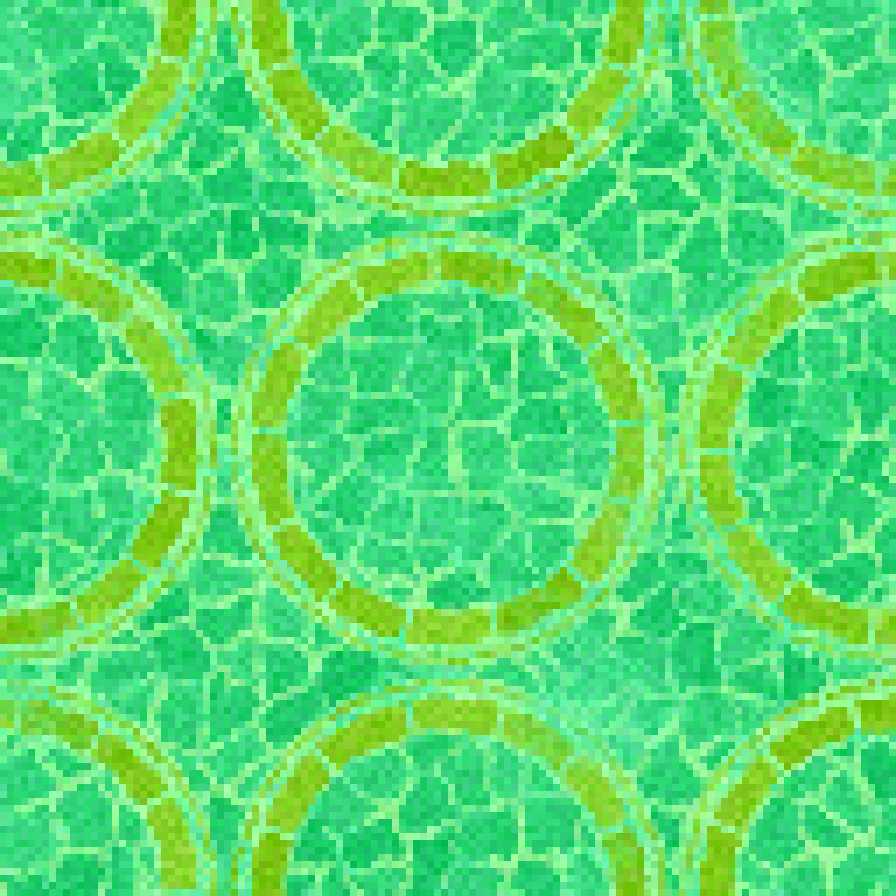
Write a WebGL 2 fragment shader that draws this pattern.

```glsl
#version 300 es
precision highp float;
// Coarse-grained mosaic: touching rings of olive blocks, each with a thin outer
// ring, over irregular green stones. Polar distances shape the rings, Voronoi
// borders the grout; noise adds worn patches and grain on a square raster.
#define REPEATS 2.0
#define RASTER 128.0
#define STONES 17.0
#define GROUT 0.010
#define BLOCKS 13.0
#define BAND vec2(0.405, 0.036)
#define THIN_RING vec2(0.474, 0.008)
#define BED vec2(0.424, 0.069)
#define SHARPNESS 1.8
#define WEAR 0.6
#define GRAIN 0.17

uniform vec2 u_resolution;
out vec4 outColor;

const float TAU = 6.2831853;
const vec3 DEEP_GREEN = vec3(0.05, 0.76, 0.37);
const vec3 LIGHT_GREEN = vec3(0.23, 0.85, 0.50);
const vec3 OLIVE = vec3(0.51, 0.80, 0.12);
const vec3 PALE = vec3(0.60, 0.98, 0.60);
const vec3 AQUA = vec3(0.33, 0.92, 0.64);

vec3 hash3(vec2 p) {
    vec3 q = fract(p.xyx * vec3(0.1031, 0.1030, 0.0973));
    q += dot(q, q.yxz + 33.33);
    return fract((q.xxy + q.yzz) * q.zyx);
}

float valueNoise(vec2 p) {
    vec2 i = floor(p), f = fract(p);
    f = f * f * (3.0 - 2.0 * f);
    float low = mix(hash3(i).x, hash3(i + vec2(1, 0)).x, f.x);
    float high = mix(hash3(i + vec2(0, 1)).x, hash3(i + 1.0).x, f.x);
    return mix(low, high, f.y);
}

// Coverage of a shape, softened over a part of one raster cell
float cover(float d) {
    return clamp(0.5 - d * SHARPNESS * RASTER / REPEATS, 0.0, 1.0);
}

vec2 stoneSite(vec2 cell) {
    return cell + 0.05 + 0.9 * hash3(cell + 71.0).xy;
}

// Distance to the nearest stone border (x) and a tone for the stone (y)
vec2 stones(vec2 p) {
    vec2 base = floor(p), nearest = vec2(0), home = base;
    float best = 9.0, border = 9.0;
    for (int k = 0; k < 9; k++) {
        vec2 cell = base + vec2(k % 3 - 1, k / 3 - 1);
        vec2 toSite = stoneSite(cell) - p;
        float d = dot(toSite, toSite);
        if (d < best) { best = d; nearest = toSite; home = cell; }
    }
    for (int k = 0; k < 25; k++) {
        vec2 toSite = stoneSite(home + vec2(k % 5 - 2, k / 5 - 2)) - p;
        vec2 across = toSite - nearest;
        if (dot(across, across) > 1e-4)
            border = min(border, dot(0.5 * (toSite + nearest), normalize(across)));
    }
    return vec2(border, hash3(home + 19.0).z);
}

// Arc length from the nearest joint of a ring cut into equal pieces
float jointDistance(float turn, float radius, float pieces) {
    return (0.5 - abs(fract(turn * pieces) - 0.5)) * TAU * radius / pieces;
}

void main() {
    vec2 pixel = floor(gl_FragCoord.xy / u_resolution * RASTER);
    vec2 uv = (pixel + 0.5) / RASTER;
    vec2 tile = uv * REPEATS + 0.5;
    vec2 tileId = floor(tile), p = fract(tile) - 0.5;
    float flecks = hash3(pixel + 47.0).y;
    float r = length(p) + 0.014 * (valueNoise(uv * 45.0 + 31.0) - 0.5);
    r += 0.005 * (flecks - 0.5);
    float phase = hash3(tileId + 5.0).x;
    float turn = atan(p.y, p.x) / TAU + 0.5 + phase;
    turn += 0.006 * sin(TAU * (3.0 * turn + phase));

    // Stones and their grout, of uneven width
    vec2 stone = stones(uv * STONES + 0.3 * valueNoise(uv * 40.0));
    float patches = valueNoise(uv * 23.0 + 8.0);
    float groutWidth = GROUT * (0.6 + 0.8 * patches) + 0.006 * (flecks - 0.5);
    float grout = cover(stone.x * REPEATS / STONES - groutWidth);
    vec3 groutColor = mix(AQUA, PALE, smoothstep(0.2, 0.6, 0.6 * patches + 0.4 * flecks));
    vec3 color = mix(DEEP_GREEN, LIGHT_GREEN, 0.2 + 0.7 * stone.y);
    color = mix(color, groutColor, grout * (0.7 + 0.3 * patches));

    // Mortar bed, block ring and thin ring
    float bed = cover(abs(r - BED.x) - BED.y);
    float blockJoint = 0.008 - jointDistance(turn, r, BLOCKS);
    float dashJoint = 0.007 - jointDistance(turn + 0.02, r, 2.0 * BLOCKS);
    float blocks = cover(max(abs(r - BAND.x) - BAND.y, blockJoint));
    float dashes = cover(max(abs(r - THIN_RING.x) - THIN_RING.y, dashJoint));
    dashes *= 0.55 + 0.45 * valueNoise(uv * 30.0 + 17.0);
    float blockTone = hash3(vec2(floor(fract(turn) * BLOCKS), tileId.x + 7.0 * tileId.y)).y;
    vec3 olive = OLIVE + (blockTone - 0.5) * vec3(0.06, 0.07, 0.12);
    color = mix(color, groutColor, bed);
    color = mix(color, olive, max(blocks, dashes));

    // Faded patches, then grain per raster cell
    float fade = 0.6 * valueNoise(uv * 4.5 + 3.0) + 0.4 * valueNoise(uv * 17.0);
    fade += 0.2 * (flecks - 0.5);
    color = mix(color, AQUA, WEAR * smoothstep(0.45, 0.95, fade));
    vec3 grain = hash3(pixel + 13.0) - 0.5;
    color += GRAIN * (0.6 * grain.x + vec3(0.6, 0.3, 0.7) * grain.zyz);
    outColor = vec4(clamp(color, 0.0, 1.0), 1.0);
}
```
